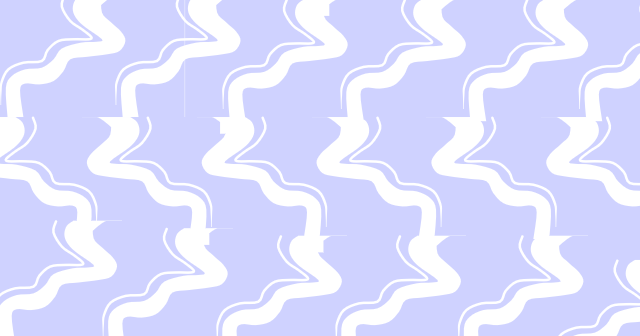
Reproduce this pattern procedurally as a WebGL 2 fragment shader.

```glsl
#version 300 es
precision highp float;
// Three rows of white winding ribbons on lavender, each with a thin companion line.
// One motif is outlined by splines, repeated six times per row, and mirrored
// in alternate rows; formulas bend the row spacing slightly.
uniform vec2 u_resolution;
out vec4 fragColor;

// Spline knots around the motif's outermost bend, with y pointing down.
const vec2 INNER_EDGE[15] = vec2[15](
  vec2(52, -54), vec2(60, -48), vec2(63, -38), vec2(60, -28), vec2(50, -17),
  vec2(28, -1), vec2(35, 2), vec2(53, 3), vec2(76, 10), vec2(86, 23),
  vec2(100, 33), vec2(120, 35), vec2(136, 43), vec2(143, 57), vec2(141, 92));
const vec2 OUTER_EDGE[15] = vec2[15](
  vec2(122, 92), vec2(126, 60), vec2(120, 52), vec2(103, 53), vec2(86, 49),
  vec2(74, 37), vec2(66, 23), vec2(46, 20), vec2(22, 17), vec2(7, 13),
  vec2(0, 1), vec2(5, -10), vec2(18, -22), vec2(28, -33), vec2(29, -54));
const vec2 THIN_LINE[15] = vec2[15](
  vec2(73, -53), vec2(76, -40), vec2(66, -23), vec2(52, -13), vec2(41, -4),
  vec2(44, -1), vec2(62, -1), vec2(80, 1), vec2(93, 12), vec2(100, 25),
  vec2(122, 27), vec2(140, 35), vec2(148, 50), vec2(149, 62), vec2(149, 77));

vec2 catmullRom(vec2 a, vec2 b, vec2 c, vec2 d, float t) {
  return b + 0.5 * t * (c - a + t * (2.0 * a - 5.0 * b + 4.0 * c - d
       + t * (3.0 * (b - c) + d - a)));
}

float segmentDistance(vec2 p, vec2 a, vec2 b) {
  vec2 ab = b - a;
  return length(p - a - ab * clamp(dot(p - a, ab) / max(dot(ab, ab), 1e-4), 0.0, 1.0));
}

// Walks a spline from pen, keeping the nearest distance and the inside sign.
void trace(vec2 knots[15], vec2 p, inout vec2 pen, inout float dist, inout float side) {
  for (int i = 0; i < 14; i++) {
    vec2 a = knots[max(i - 1, 0)], b = knots[i];
    vec2 c = knots[i + 1], d = knots[min(i + 2, 14)];
    for (int k = 0; k <= 4; k++) {
      vec2 next = catmullRom(a, b, c, d, float(k) / 4.0);
      dist = min(dist, segmentDistance(p, pen, next));
      if ((pen.y > p.y) != (next.y > p.y)
          && p.x < pen.x + (next.x - pen.x) * (p.y - pen.y) / (next.y - pen.y)) side = -side;
      pen = next;
    }
  }
}

float motifDistance(vec2 p, bool blocky) {
  // Wide ribbon, closed by straight caps
  float ribbon = 1e3, side = 1.0;
  vec2 pen = OUTER_EDGE[14];
  trace(INNER_EDGE, p, pen, ribbon, side);
  trace(OUTER_EDGE, p, pen, ribbon, side);
  ribbon *= side;

  // Thin line tapering to its lower tip
  float thin = 1e3, unused = 1.0;
  pen = THIN_LINE[0];
  trace(THIN_LINE, p, pen, thin, unused);
  thin -= mix(1.5, 0.4, smoothstep(45.0, 77.0, p.y));

  // Pointed flag at the top, squared off on some repeats
  float lower = -54.0 + 14.0 * pow(clamp((p.x - 12.0) / 19.0, 0.0, 1.0), 1.3);
  float flag = max(max((p.y - lower) * 0.8, -54.0 - p.y), p.x - 35.0);
  if (blocky) {
    vec2 box = abs(p - vec2(29, -44)) - vec2(7, 10);
    flag = min(flag, max(box.x, box.y));
  }
  return min(min(ribbon, thin), flag);
}

// Position of the outermost bend of repeat i in a row counted from the top
vec2 anchor(int row, float i) {
  if (row == 0) return vec2(150.0 + 138.5 * i - 14.0 * exp(-1.5 * (i - 2.4) * (i - 2.4)),
                            48.0 + 5.0 * smoothstep(1.0, 2.0, i));
  if (row == 1) return vec2(137.4 * i - 33.5, 194.0);
  float last = step(4.5, i);
  return vec2(140.0 + 139.5 * i - 10.0 * sin(0.7854 * i) - 33.0 * last,
              318.0 + 18.0 * smoothstep(0.0, 2.0, i) + 29.0 * last);
}

void main() {
  // The canvas is 402 units high, measured downward from the top
  float unit = 402.0 / u_resolution.y;
  vec2 p = vec2(gl_FragCoord.x, u_resolution.y - gl_FragCoord.y) * unit;

  float dist = 1e3;
  for (int row = 0; row < 3; row++) {
    for (int i = 0; i < 6; i++) {
      vec2 q = p - anchor(row, float(i));
      if (row != 1) q.x = -q.x;
      if (q.x < -6.0 || q.x > 156.0 || q.y < -60.0 || q.y > 98.0) continue;
      dist = min(dist, motifDistance(q, i == 2 || (row == 2 && i == 1)));
    }
  }

  // Lavender ground with one faint vertical seam, then the white ribbons
  vec3 lavender = vec3(0.81, 0.825, 1.0);
  float seam = clamp(1.0 - abs(p.x - 221.0) / max(unit, 1.0), 0.0, 1.0) * step(p.y, 140.0);
  vec3 color = mix(lavender, vec3(1.0), 0.4 * seam);
  color = mix(color, vec3(1.0), clamp(0.5 - dist / unit, 0.0, 1.0));
  fragColor = vec4(color, 1.0);
}
```
